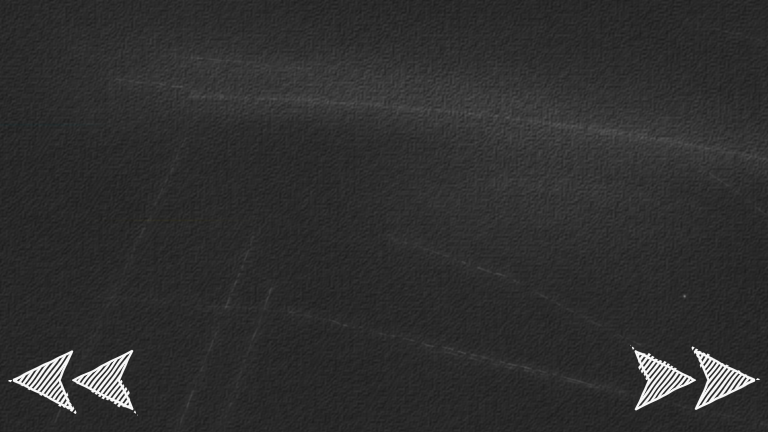
Write a WebGL 1 fragment shader that draws this background.

```glsl
precision highp float;
// A dark chalkboard with embossed grain, a wide smeared chalk arc and thin scratches.
// Two hatched arrowheads sit in each lower corner; the right pair is the left pair
// turned by half a circle. Lengths are in canvas heights, origin at the lower left.

uniform vec2 u_resolution;

#define BOARD vec3(0.151)
#define CHALK vec3(0.97)
#define GRAIN_SCALE 210.0
#define GRAIN_AMOUNT 0.075
#define SMEAR_AMOUNT 0.065
#define SCRATCH_AMOUNT 0.085
#define ARROW_TIP vec2(0.031, 0.120)
#define ARROW_STEP 0.139
#define OUTLINE_WIDTH 0.0028
#define HATCH_SPACING 0.0098
#define ASPECT 1.77778

float hash(vec2 p) {
    return fract(sin(dot(p, vec2(127.1, 311.7))) * 43758.5453);
}

float noise(vec2 p) {
    vec2 cell = floor(p), f = fract(p);
    f = f * f * (3.0 - 2.0 * f);
    return mix(mix(hash(cell), hash(cell + vec2(1.0, 0.0)), f.x),
               mix(hash(cell + vec2(0.0, 1.0)), hash(cell + 1.0), f.x), f.y);
}

float segmentDistance(vec2 p, vec2 a, vec2 b) {
    vec2 ab = b - a;
    return length(p - a - ab * clamp(dot(p - a, ab) / dot(ab, ab), 0.0, 1.0));
}

float blob(vec2 p, vec2 center, vec2 radius) {
    vec2 d = (p - center) / radius;
    return exp(-dot(d, d));
}

// Thin broken chalk line with a faint dusty halo
float scratch(vec2 p, vec2 a, vec2 b) {
    float d = segmentDistance(p + 0.005 * (noise(p * 25.0) - 0.5), a, b);
    float gaps = smoothstep(0.2, 0.8, noise(p * 110.0)) * (0.3 + noise(p * 14.0));
    return exp(-d * d / 0.000006) * gaps + 0.16 * exp(-d * d / 0.0003);
}

// Smeared dust around the long arc, plus its bright ridge
float chalkSmear(vec2 p) {
    float t = p.x - 0.435;
    float d = p.y - (0.778 - 0.0188 * t - 0.068 * t * t);
    float start = smoothstep(0.15, 0.75, p.x);
    float spread = d > 0.0 ? 0.10 : 0.055;
    float dust = 0.75 * exp(-d * d / (spread * spread)) * start;
    dust += 0.75 * blob(p, vec2(1.27, 0.58), vec2(0.36, 0.17));
    dust += 0.40 * blob(p, vec2(0.85, 0.85), vec2(0.60, 0.12));
    dust += 0.22 * blob(p, vec2(0.30, 0.82), vec2(0.30, 0.15));
    dust *= 0.8 + 0.4 * noise(vec2(p.x * 5.0, d * 28.0));
    float ridge = exp(-abs(d) / 0.006) * smoothstep(-0.005, 0.01, t);
    return dust + ridge * (0.35 + 0.8 * noise(p * 120.0));
}

float scratches(vec2 p) {
    float s = 0.7 * scratch(p, vec2(0.116, 0.0), vec2(0.43, 0.68));
    s += 0.9 * scratch(p, vec2(0.41, 0.0), vec2(0.59, 0.46));
    s += 0.9 * scratch(p, vec2(0.51, 0.0), vec2(0.63, 0.34));
    s += scratch(p, vec2(0.67, 0.28), vec2(1.44, 0.095));
    s += 0.6 * scratch(p, vec2(1.0, 0.19), vec2(ASPECT, 0.015));
    s += scratch(p, vec2(0.91, 0.45), vec2(1.17, 0.36));
    s += 0.6 * scratch(p, vec2(1.17, 0.36), vec2(1.48, 0.20));
    s += 0.5 * scratch(p, vec2(0.23, 0.315), vec2(0.70, 0.275));
    s += 0.8 * scratch(p, vec2(1.62, 0.62), vec2(ASPECT, 0.50));
    s += 0.8 * scratch(p, vec2(0.26, 0.818), vec2(0.45, 0.795));
    s += 0.7 * scratch(p, vec2(0.39, 0.873), vec2(0.72, 0.84));
    s += 0.5 * scratch(p, vec2(1.59, 0.955), vec2(ASPECT, 0.90));
    return s + 4.0 * blob(p, vec2(1.585, 0.314), vec2(0.003));
}

// Left-pointing arrowhead with its tip at the origin: outline, hatching, stray strokes
float arrow(vec2 q, float seed, float aa) {
    const vec2 wing = vec2(0.136, 0.067), notch = vec2(0.106, 0.0);
    vec2 wobble = 0.003 * (vec2(noise(q * 45.0 + seed), noise(q * 45.0 + seed + 9.0)) - 0.5);
    vec2 m = vec2(q.x, abs(q.y)) + wobble;
    float edge = min(segmentDistance(m, vec2(0.0), wing), segmentDistance(m, wing, notch));
    float outline = 1.0 - smoothstep(-aa, aa, edge - OUTLINE_WIDTH);
    float slant = m.y * wing.x - m.x * wing.y;
    vec2 back = wing - notch;
    float rear = (m.x - notch.x) * back.y - m.y * back.x;
    float side = max(slant / length(wing), rear / length(back));
    float across = dot(q, vec2(0.80, -0.60)) + 0.004 * noise(q * 28.0 + seed);
    float stroke = abs(fract(across / HATCH_SPACING) - 0.5) * HATCH_SPACING;
    float ink = 1.0 - smoothstep(-aa, aa, stroke - 0.0030);
    float overshoot = q.y < 0.0 ? 0.009 * hash(vec2(floor(across / HATCH_SPACING), seed)) : 0.0;
    return max(outline, ink * (1.0 - smoothstep(-aa, aa, side - overshoot)));
}

void main() {
    vec2 p = gl_FragCoord.xy / u_resolution * vec2(ASPECT, 1.0);
    float aa = 0.7 / u_resolution.y;

    // Board, dust and embossed grain
    float smear = chalkSmear(p);
    vec2 g = p * GRAIN_SCALE;
    float grain = noise(g) - noise(g + vec2(0.5, -0.6));
    grain += 0.35 * (noise(g * 0.45) - 0.5);
    vec3 color = BOARD + 0.012 * noise(p * 4.0) + SMEAR_AMOUNT * smear;
    color += SCRATCH_AMOUNT * scratches(p);
    color += GRAIN_AMOUNT * grain * (0.7 + 0.4 * smear);

    // Two faint tinted hairlines on the left
    float teal = exp(-abs(p.y - 0.711) / 0.0018) * (1.0 - smoothstep(0.15, 0.28, p.x));
    float olive = exp(-abs(p.y - 0.490) / 0.0018) * blob(p, vec2(0.40, 0.49), vec2(0.13, 1.0));
    color += teal * vec3(-0.035, 0.012, 0.018) + olive * vec3(0.018, 0.012, -0.035);

    // Arrowheads, with the right half rotated onto the left
    vec2 q = p.x > 0.5 * ASPECT ? vec2(ASPECT, 2.0 * ARROW_TIP.y) - p : p;
    float ink = 0.0;
    for (int i = 0; i < 2; i++) {
        float n = float(i);
        ink = max(ink, arrow(q - ARROW_TIP - vec2(n * ARROW_STEP, 0.0), n * 7.0, aa));
    }
    gl_FragColor = vec4(mix(color, CHALK, ink), 1.0);
}
```
